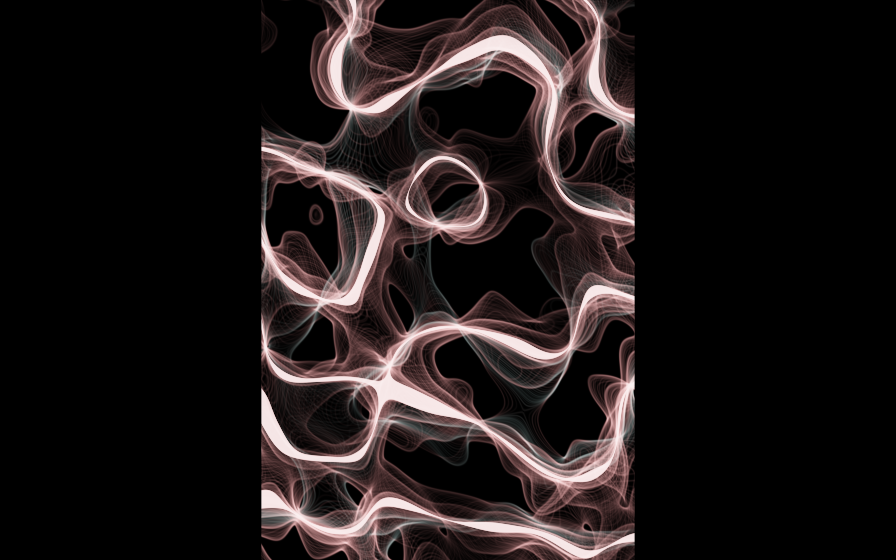
Give the GLSL for this background, as a Shadertoy shader.

```glsl
const float PANEL_HALF_WIDTH = 0.3333;  // in canvas heights
const int   STRANDS     = 250;
const float TURNS       = 3.0;     // sweeps of the strand family
const float TIGHT       = 0.10;    // spread of strands beside the ribbons
const float WIDE        = 1.25;    // spread of the loose wisps
const float SPREAD_POW  = 1.5;
const float LINE_WIDTH  = 0.0014;
const float NEAR_GAIN   = 0.085;
const float FAR_GAIN    = 0.085;
const vec2  PATCH_GAIN  = vec2(0.45, 1.45);  // wisp light in thin and full patches
const float PATCH_FREQ  = 4.0;
const float RIBBON_FREQ = 4.6;
const float RIBBON_SWELL = 0.25;   // how far ribbons widen with sway
const float RIBBON_LIGHT = 3.6;
const vec3  SWAY_FREQ   = vec3(5.3, 6.4, 9.6);
const float CURL        = 0.45;    // share of the finest sway
const float LEAN        = -1.05;   // main direction in radians
const vec2  STRETCH     = vec2(0.86, 1.10);
const vec3  ROSE        = vec3(1.00, 0.63, 0.63);
const vec3  TEAL        = vec3(0.70, 0.88, 0.87);
const vec3  PALE        = vec3(1.00, 0.80, 0.80);
const vec3  HIGHLIGHT   = vec3(0.98, 0.94, 0.94);
const float TAU         = 6.2832;

vec2 latticeDirection(vec2 cell) {
    vec3 q = fract(cell.xyx * vec3(0.1031, 0.1030, 0.0973));
    q += dot(q, q.yzx + 33.33);
    float angle = TAU * fract((q.x + q.y) * q.z);
    return vec2(cos(angle), sin(angle));
}

// Gradient noise: x = value, yz = slope
vec3 noiseWithSlope(vec2 p, float freq, vec2 offset) {
    p = p * freq + offset;
    vec2 cell = floor(p), f = fract(p);
    vec2 u  = f * f * f * (f * (f * 6.0 - 15.0) + 10.0);
    vec2 du = 30.0 * f * f * (f * (f - 2.0) + 1.0);
    vec2 e = vec2(0.0, 1.0);
    vec2 ga = latticeDirection(cell);
    vec2 gb = latticeDirection(cell + e.yx);
    vec2 gc = latticeDirection(cell + e.xy);
    vec2 gd = latticeDirection(cell + e.yy);
    float a = dot(ga, f);
    float b = dot(gb, f - e.yx);
    float c = dot(gc, f - e.xy);
    float d = dot(gd, f - e.yy);
    float twist = a - b - c + d;
    float value = a + u.x * (b - a) + u.y * (c - a) + u.x * u.y * twist;
    vec2 slope = ga + u.x * (gb - ga) + u.y * (gc - ga)
               + u.x * u.y * (ga - gb - gc + gd)
               + du * (u.yx * twist + vec2(b, c) - a);
    return vec3(value, slope * freq);
}

// Crisp ribbon along the spine that swells where the sway is strong
float ribbonLight(vec3 spine, vec3 swayA, vec3 swayB, float pixel) {
    float sway = swayA.x * swayA.x + swayB.x * swayB.x;
    vec2 swaySlope = 2.0 * (swayA.x * swayA.yz + swayB.x * swayB.yz);
    float edge = abs(spine.x) - RIBBON_SWELL * sway;
    vec2 slope = sign(spine.x) * spine.yz - RIBBON_SWELL * swaySlope;
    float dist = edge / (length(slope) + 0.3);
    float inside = 1.0 - smoothstep(-0.7 * pixel, 0.7 * pixel, dist);
    return inside * RIBBON_LIGHT * (1.0 - 0.6 * smoothstep(0.25, 0.5, sway));
}

// Light gathered from a family of zero-level curves swept through the fields
vec3 glow(vec2 p, float pixel) {
    vec3 spine = noiseWithSlope(p, RIBBON_FREQ, vec2(17.3, 41.7));
    vec3 swayA = noiseWithSlope(p, SWAY_FREQ.x, vec2(63.1, 8.4));
    vec3 swayB = noiseWithSlope(p, SWAY_FREQ.y, vec2(29.6, 75.2));
    vec3 curl  = noiseWithSlope(p, SWAY_FREQ.z, vec2(51.9, 33.5)) * CURL;
    float fullness = noiseWithSlope(p, PATCH_FREQ, vec2(84.2, 57.6)).x;
    float patchGain = mix(PATCH_GAIN.x, PATCH_GAIN.y, smoothstep(-0.3, 0.3, fullness));
    float width = max(LINE_WIDTH, 0.45 * pixel);
    vec3 wisps = vec3(0.0);
    for (int i = 0; i < STRANDS; i++) {
        float u = (float(i) + 0.5) / float(STRANDS);
        float angle = TAU * TURNS * u;
        float spread = mix(TIGHT, WIDE, pow(u, SPREAD_POW));
        vec3 sway = swayA * cos(angle) + swayB * sin(angle)
                  + curl * sin(2.0 * angle + 3.0 * u);
        vec3 field = spine + spread * sway;
        float dist = field.x / (length(field.yz) + 0.3) / width;
        float strength = 0.4 + 1.2 * fract(float(i) * 0.618);
        float gain = mix(NEAR_GAIN, FAR_GAIN, u) * strength;
        vec3 tint = mix(ROSE, TEAL, smoothstep(0.75, 1.0, cos(angle + 0.8)));
        wisps += gain * tint * exp(-dist * dist);
    }
    return PALE * ribbonLight(spine, swayA, swayB, pixel)
         + wisps * patchGain * LINE_WIDTH / width;
}

void mainImage(out vec4 fragColor, in vec2 fragCoord) {
    float pixel = 1.0 / iResolution.y;
    vec2 p = (fragCoord - 0.5 * iResolution.xy) * pixel;
    vec2 along = vec2(cos(LEAN), sin(LEAN));
    vec2 leaned = STRETCH * vec2(dot(p, along), dot(p, vec2(-along.y, along.x)));

    // Upright panel between dark margins
    float panel = clamp((PANEL_HALF_WIDTH - abs(p.x)) / pixel + 0.5, 0.0, 1.0);
    vec3 color = vec3(0.0);
    if (panel > 0.0) {
        color = HIGHLIGHT * (1.0 - exp(-glow(leaned, pixel)));
    }
    fragColor = vec4(color * panel, 1.0);
}
```
